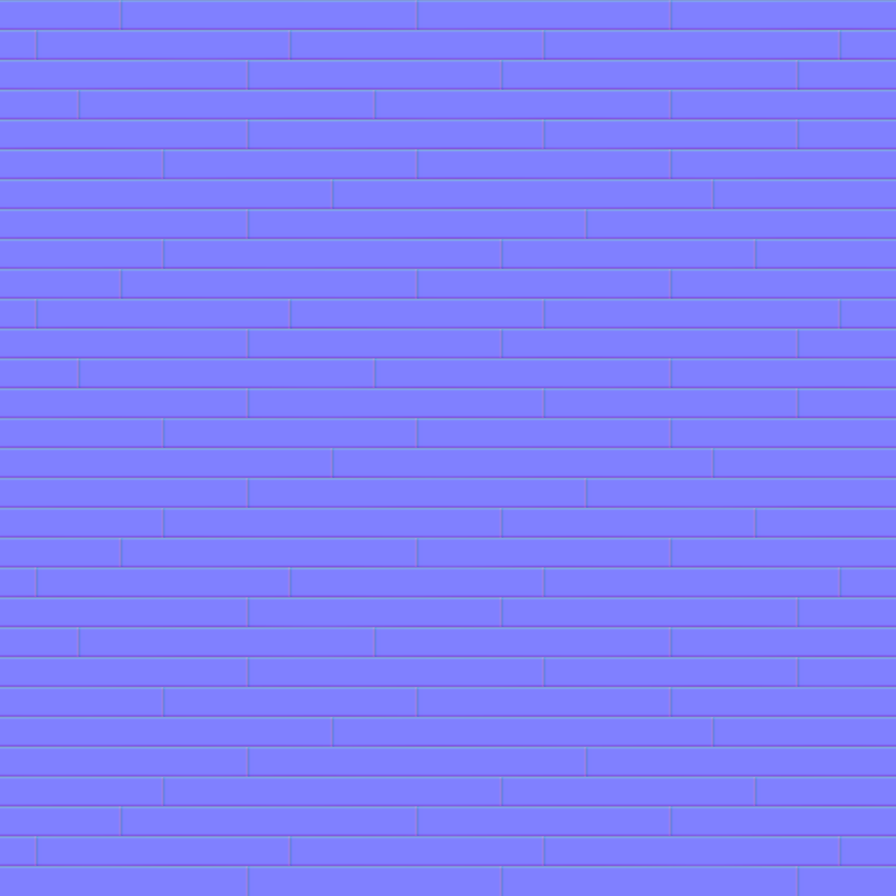
A WebGL 2 fragment shader for this texture map:

```glsl
#version 300 es
precision highp float;
// Tangent-space normal map of long planks laid in staggered courses.

#define ROWS 30.0
#define CYCLE 9
#define FIRST_COLUMN 0.0405
#define COLUMN_STEP 0.0472
#define GROOVE_SOFTNESS 0.00115
#define SEAM_TILT 0.24
#define SEAM_DIP 0.17
#define JOINT_TILT 0.16
#define JOINT_DIP 0.15
#define LAST_PLANK 7.0
#define WEAR 0.22
#define WEAR_SCALE 7.0

uniform vec2 u_resolution;
out vec4 fragColor;

const vec3 FLAT_NORMAL = vec3(0.5, 0.5, 1.0);

// Per course: column of the first joint, then the next two plank lengths.
const vec3 COURSES[CYCLE] = vec3[CYCLE](
    vec3(2, 7, 6), vec3(0, 6, 6), vec3(5, 6, 7),
    vec3(1, 7, 7), vec3(5, 7, 6), vec3(3, 6, 6),
    vec3(7, 9, 9), vec3(5, 8, 8), vec3(3, 8, 6));

float hashGradient(vec2 cell) {
    return 2.0 * fract(sin(dot(cell, vec2(127.1, 311.7))) * 43758.5) - 1.0;
}

// One-dimensional gradient noise, independent for each seam.
float gradientNoise(float x, float seam) {
    float cell = floor(x);
    float t = x - cell;
    float fade = t * t * t * (t * (t * 6.0 - 15.0) + 10.0);
    float left = hashGradient(vec2(cell, seam)) * t;
    float right = hashGradient(vec2(cell + 1.0, seam)) * (t - 1.0);
    return 2.0 * mix(left, right, fade);
}

// Soft groove: x is the signed slope of its walls, y is its depth.
vec2 groove(float dist, float softness) {
    float t = dist / softness;
    float depth = exp(-0.5 * t * t);
    return vec2(t * depth, depth);
}

void main() {
    vec2 uv = gl_FragCoord.xy / u_resolution;
    vec2 softness = max(vec2(GROOVE_SOFTNESS), 0.5 / u_resolution);
    float rowPosition = (1.0 - uv.y) * ROWS;

    // Long seams between courses, with slight wear along their length.
    float seamIndex = min(floor(rowPosition + 0.5), ROWS - 1.0);
    vec2 seam = groove((rowPosition - seamIndex) / ROWS, softness.y);
    seam *= 1.0 + WEAR * gradientNoise(uv.x * WEAR_SCALE, seamIndex);

    // Short butt joints between planks of this course.
    vec3 course = COURSES[int(rowPosition) % CYCLE];
    float column = course.x;
    vec2 joint = vec2(0.0);
    for (int i = 0; i < 4; i++) {
        float jointX = FIRST_COLUMN + column * COLUMN_STEP;
        joint += groove(uv.x - jointX, softness.x);
        column += i == 0 ? course.y : (i == 1 ? course.z : LAST_PLANK);
    }

    // Tilt the flat normal on the groove walls.
    vec3 normalColor = FLAT_NORMAL;
    normalColor.r -= JOINT_TILT * joint.x;
    normalColor.g += SEAM_TILT * seam.x;
    normalColor.b -= max(SEAM_DIP * seam.y, JOINT_DIP * joint.y);
    fragColor = vec4(clamp(normalColor, 0.0, 1.0), 1.0);
}
```
